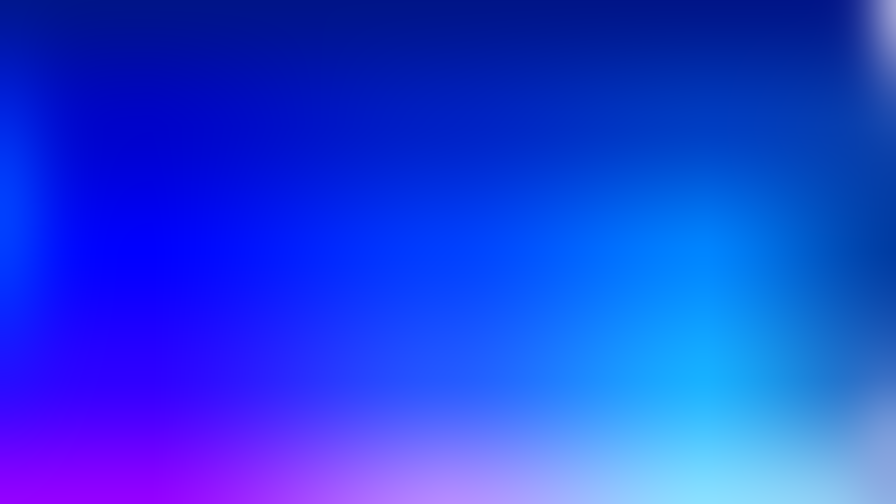
This background is drawn by a Shadertoy shader. Its source:

```glsl
// Linear ramp softened at both ends to hide the joins between stops
float ease(float a, float b, float v) {
    float t = clamp((v - a) / (b - a), 0.0, 1.0);
    return mix(t, smoothstep(0.0, 1.0, t), 0.5);
}

// Horizontal band through four colour stops
vec3 band(float x, vec3 left, vec3 middle, vec3 right, vec3 edge) {
    vec3 color = mix(left, middle, ease(0.17, 0.5, x));
    color = mix(color, right, ease(0.5, 0.78, x));
    return mix(color, edge, ease(0.79, 1.0, x));
}

// Elliptical Gaussian falloff
float glow(vec2 p, vec2 center, vec2 radius) {
    vec2 d = (p - center) / radius;
    return exp(-dot(d, d));
}

void mainImage(out vec4 fragColor, in vec2 fragCoord) {
    vec2 uv = fragCoord / iResolution.xy;

    // Colour bands from floor to ceiling
    vec3 navy = vec3(0.0, 0.08, 0.53);
    vec3 ground = band(uv.x, vec3(0.59, 0.0, 1.0), vec3(0.72, 0.55, 1.0),
                       vec3(0.55, 0.88, 1.0), vec3(0.58, 0.78, 0.94));
    vec3 low = band(uv.x, vec3(0.18, 0.0, 1.0), vec3(0.14, 0.35, 1.0),
                    vec3(0.09, 0.69, 1.0), vec3(0.12, 0.36, 0.73));
    vec3 center = band(uv.x, vec3(0.0, 0.0, 1.0), vec3(0.0, 0.25, 1.0),
                       vec3(0.0, 0.52, 1.0), vec3(0.0, 0.23, 0.63));
    vec3 high = band(uv.x, vec3(0.0, 0.01, 0.79), vec3(0.0, 0.13, 0.77),
                     vec3(0.0, 0.24, 0.76), vec3(0.03, 0.24, 0.66));

    // Vertical blend of the bands
    vec3 color = mix(ground, low, ease(0.0, 0.25, uv.y));
    color = mix(color, center, ease(0.25, 0.5, uv.y));
    color = mix(color, high, ease(0.5, 0.75, uv.y));
    color = mix(color, navy, ease(0.75, 1.0, uv.y));

    // Soft light along the left side and in the right corners
    vec3 azure = vec3(0.0, 0.28, 1.0);
    vec3 silver = vec3(0.72, 0.72, 0.88);
    vec3 mist = vec3(0.55, 0.64, 0.87);
    color = mix(color, azure, 0.9 * glow(uv, vec2(0.0, 0.57), vec2(0.06, 0.26)));
    color = mix(color, silver, 0.9 * glow(uv, vec2(1.01, 1.0), vec2(0.042, 0.17)));
    color = mix(color, mist, 0.8 * glow(uv, vec2(1.0, 0.08), vec2(0.05, 0.16)));

    fragColor = vec4(color, 1.0);
}
```
